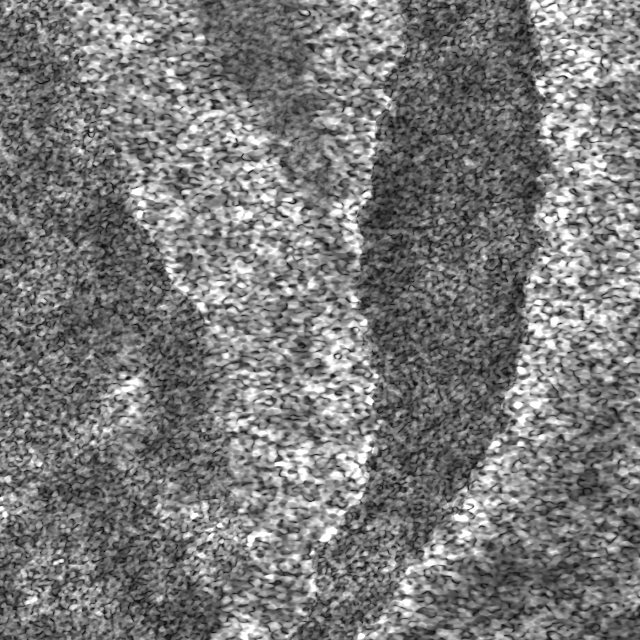
Give the GLSL for this texture, as a Shadertoy shader.

```glsl
// Grey radar view of ridges and valleys, covered in fine elongated speckle.

const float PLAIN = 0.45, VALLEY = 0.59, WEDGE = 0.44, SHADE = 0.41;
const float CREST = 0.76, PLATEAU = 0.60, LOWLAND = 0.46;

// Horizontal positions of the terrain edges, at equal steps from top to bottom
const float LEFT_EDGE[9] = float[9](0.10, 0.13, 0.19, 0.23, 0.32, 0.33, 0.36, 0.39, 0.33);
const float MID_RIDGE[9] = float[9](0.63, 0.615, 0.585, 0.56, 0.565, 0.59, 0.575, 0.49, 0.465);
const float RIGHT_EDGE[9] = float[9](0.83, 0.845, 0.855, 0.84, 0.825, 0.80, 0.75, 0.64, 0.57);

vec4 hash4(vec2 p) {
    vec4 q = fract(p.xyxy * vec4(0.1031, 0.1030, 0.0973, 0.1099));
    q += dot(q, q.wzxy + 33.33);
    return fract((q.xxyz + q.yzzw) * q.zywx);
}

float valueNoise(vec2 p) {
    vec2 i = floor(p), f = fract(p);
    f = f * f * (3.0 - 2.0 * f);
    return mix(mix(hash4(i).x, hash4(i + vec2(1, 0)).x, f.x),
               mix(hash4(i + vec2(0, 1)).x, hash4(i + vec2(1, 1)).x, f.x), f.y);
}

// Layered noise centred on zero
float fbm(vec2 p) {
    float sum = 0.0, gain = 0.5;
    for (int i = 0; i < 4; i++) {
        sum += gain * (valueNoise(p) - 0.5);
        p = mat2(1.6, 1.2, -1.2, 1.6) * p + 7.3;
        gain *= 0.6;
    }
    return sum;
}

// Two-look speckle: length of four independent Gaussian random fields
float speckle(vec2 p) {
    vec2 base = floor(p);
    vec4 field = vec4(0);
    float power = 0.0;
    for (int y = -2; y <= 2; y++)
    for (int x = -2; x <= 2; x++) {
        vec2 cell = base + vec2(x, y);
        vec2 offset = p - cell - hash4(cell + 57.0).xy;
        float weight = exp(-2.0 * dot(offset, offset));
        field += weight * (hash4(cell) - 0.5) * sqrt(12.0);
        power += weight * weight;
    }
    return length(field) * 0.5 * inversesqrt(power);
}

float curve(float knots[9], float t) {
    float s = clamp(t, 0.0, 0.9999) * 8.0;
    int i = int(s);
    return mix(knots[i], knots[i + 1], fract(s));
}

float rise(float d, float softness) {
    return smoothstep(-softness, softness, d);
}

float bump(float d, float width) {
    return exp(-d * d / (width * width));
}

float spot(vec2 p, vec2 centre, vec2 radius) {
    vec2 d = (p - centre) / radius;
    return exp(-dot(d, d));
}

// Window over the range a to b
float span(float t, float a, float b) {
    return rise(t - a, 0.05) * rise(b - t, 0.05);
}

// Mean brightness in x; share of coarse grain in y; p.y runs downwards
vec2 terrain(vec2 p) {
    float t = p.y;
    float wobble = 0.035 * fbm(vec2(t * 24.0, 3.0)) + 0.03 * fbm(p * 30.0);
    float x = p.x + wobble;
    float dLeft = x - curve(LEFT_EDGE, t);
    float dMid = x - curve(MID_RIDGE, t);
    float dRight = x - curve(RIGHT_EDGE, t);

    // Broad areas
    float valley = rise(dLeft, 0.015) * rise(-dMid, 0.008);
    float wedge = rise(x - 0.28 - 0.62 * t, 0.025) * rise(0.465 + 0.2 * t - x, 0.02)
                * rise(0.36 - t, 0.05);
    float shade = rise(dMid, 0.008) * rise(-dRight, 0.012);
    float upland = rise(dRight, 0.012);
    float plateau = mix(PLATEAU, LOWLAND, rise(t - 0.62, 0.12));
    float level = mix(PLAIN, VALLEY, valley);
    level = mix(level, WEDGE, wedge);
    level = mix(level, SHADE, shade);
    level = mix(level, mix(CREST, plateau, smoothstep(0.0, 0.11, dRight)), upland);

    // Lit ridge lines and the shadows beside them
    float broken = 0.6 + 1.2 * fbm(p * 26.0 + 11.0);
    level += 0.42 * bump(dMid + 0.006, 0.007) * broken * span(t, 0.05, 1.1);
    level += 0.38 * bump(dLeft - 0.008, 0.010) * span(t, 0.27, 0.49);
    level -= 0.10 * bump(dMid - 0.04, 0.045) * span(t, 0.18, 0.52);
    level -= 0.09 * bump(dRight + 0.02, 0.02) * rise(0.72 - t, 0.1);
    level -= 0.09 * spot(p, vec2(0.17, 0.38), vec2(0.03, 0.13));
    level -= 0.13 * spot(p, vec2(0.28, 0.57), vec2(0.045, 0.11));

    // Isolated bright slopes
    float glow = spot(p, vec2(0.20, 0.62), vec2(0.03, 0.10))
               + spot(p, vec2(0.37, 0.53), vec2(0.05, 0.05))
               + spot(p, vec2(0.37, 0.96), vec2(0.045, 0.07))
               + 0.7 * spot(p, vec2(0.28, 0.78), vec2(0.04, 0.04));
    level += 0.17 * glow;

    // Patchy relief, stronger in the lower part
    float relief = mix(0.75, 1.15, rise(t - 0.72, 0.1));
    level *= exp(relief * fbm(p * vec2(15.0, 18.0) + 4.0));
    float coarse = clamp(valley * (1.0 - 0.5 * wedge) + upland + glow, 0.0, 1.0);
    return vec2(level, coarse);
}

void mainImage(out vec4 fragColor, in vec2 fragCoord) {
    vec2 uv = fragCoord / iResolution.xy;
    vec2 ground = terrain(vec2(uv.x, 1.0 - uv.y));
    float coarse = speckle(uv * vec2(116.0, 180.0));
    float fine = speckle(mat2(0.94, -0.34, 0.34, 0.94) * uv * vec2(170.0, 215.0) + 300.0);
    float grey = ground.x * mix(fine, coarse, smoothstep(0.3, 0.7, ground.y));
    fragColor = vec4(vec3(clamp(grey, 0.0, 1.0)), 1.0);
}
```
